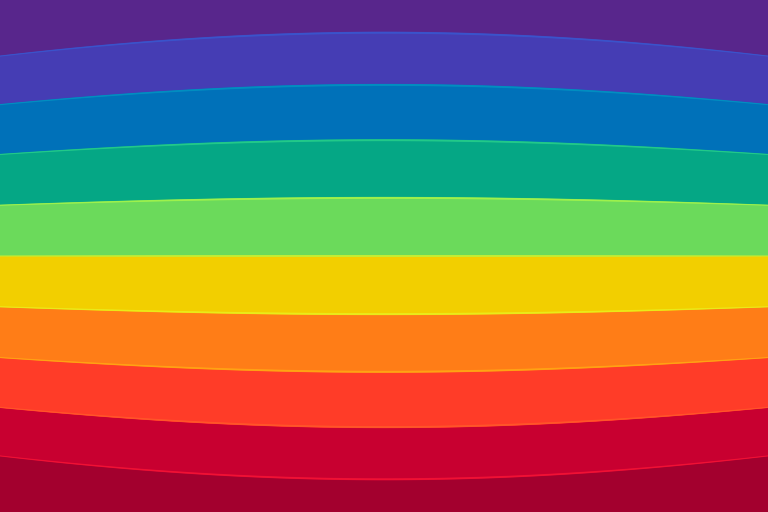
Write a WebGL 1 fragment shader that draws this background.

```glsl
precision highp float;
// Ten flat rainbow bands, crimson below to violet above, bulging away from
// a straight middle line. A barrel warp turns height into a band number,
// and each border carries a thin bright rim on the side facing the middle.

uniform vec2 u_resolution;

// Band colours, numbered outward from the middle: -5 is lowest, 4 is highest.
vec3 bandColor(float i) {
  if (i < -4.5) return vec3(0.640, 0.000, 0.180);
  if (i < -3.5) return vec3(0.785, 0.000, 0.190);
  if (i < -2.5) return vec3(1.000, 0.235, 0.155);
  if (i < -1.5) return vec3(1.000, 0.490, 0.090);
  if (i < -0.5) return vec3(0.950, 0.810, 0.000);
  if (i <  0.5) return vec3(0.420, 0.855, 0.355);
  if (i <  1.5) return vec3(0.020, 0.655, 0.520);
  if (i <  2.5) return vec3(0.000, 0.445, 0.725);
  if (i <  3.5) return vec3(0.270, 0.240, 0.705);
  return vec3(0.345, 0.150, 0.550);
}

void main() {
  float pixel = 1.0 / u_resolution.y;
  vec2 p = (gl_FragCoord.xy - 0.5 * u_resolution) * pixel;
  vec2 q = p * p;

  // Barrel warp: borders fall on whole numbers of level
  float bulge = 1.0 + 0.275 * q.x - 0.2 * q.x * q.y;
  float level = p.y * (bulge + 0.3 * q.y) / 0.1158;
  float slope = (bulge + 0.9 * q.y - 0.4 * q.x * q.y) / 0.1158;

  // Signed distance to the nearest border
  float border = clamp(floor(level + 0.5), -4.0, 4.0);
  float dist = (level - border) / slope;
  vec3 color = mix(bandColor(border - 1.0), bandColor(border),
                   smoothstep(-0.7 * pixel, 0.7 * pixel, dist));

  // Rim: the inner band, tinted by its neighbour nearer the middle
  float inner = border > 0.5 ? border - 1.0 : border;
  float inward = border < -0.5 ? 1.0 : -1.0;
  float tint = abs(border) < 0.5 ? 0.5 : 0.25;
  vec3 rim = 1.12 * mix(bandColor(inner), bandColor(inner + inward), tint);

  // The rim thins toward the left and right sides
  float halfWidth = 0.0019 - 0.0016 * q.x;
  float offset = abs(dist + sign(border) * halfWidth) - halfWidth;
  float cover = 1.0 - smoothstep(-0.6 * pixel, 0.6 * pixel, offset);
  color = mix(color, rim, cover);

  gl_FragColor = vec4(min(color, 1.0), 1.0);
}
```
